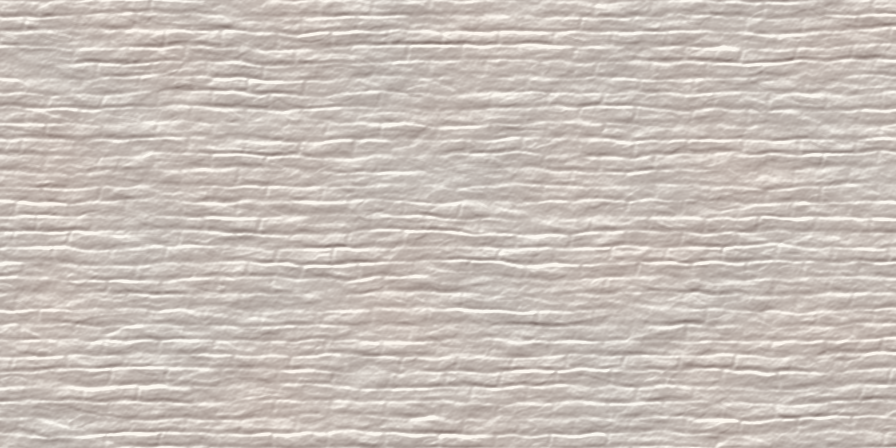
A Shadertoy shader for this texture:

```glsl
// Painted rough brick wall in thin courses, lit by raking light from above.

const float ROWS = 29.0;            // brick courses over the canvas height
const float BRICK_LENGTH = 3.6;     // in course heights
const float JOINT_DEPTH = 0.085;
const float LEDGE_DEPTH = 0.055;    // torn lips in the paint
const float GRAIN_DEPTH = 0.14;
const float SLOPE_STEP = 0.085;     // sampling distance, in course heights
const float BASE_TONE = 0.42;
const float SHADOW_GAIN = 0.75;
const vec2 LIGHT_DIR = vec2(-0.35, 0.94);
const vec3 SHADOW_COLOR = vec3(0.64, 0.59, 0.565);
const vec3 LIGHT_COLOR = vec3(0.97, 0.95, 0.92);
const vec3 WARM_TINT = vec3(0.012, -0.004, -0.010);

float hash(vec2 p) {
    vec3 q = fract(vec3(p.xyx) * 0.1031);
    q += dot(q, q.yzx + 33.33);
    return fract((q.x + q.y) * q.z);
}

vec2 gradientAt(vec2 cell) {
    float angle = 6.2832 * hash(cell + 71.0);
    return vec2(cos(angle), sin(angle));
}

float gradientNoise(vec2 p) {
    vec2 i = floor(p), f = fract(p);
    vec2 u = f * f * f * (f * (f * 6.0 - 15.0) + 10.0);
    vec2 e = vec2(0.0, 1.0);
    float low = mix(dot(gradientAt(i), f),
                    dot(gradientAt(i + e.yx), f - e.yx), u.x);
    float high = mix(dot(gradientAt(i + e.xy), f - e.xy),
                     dot(gradientAt(i + e.yy), f - e.yy), u.x);
    return mix(low, high, u.y);
}

// Uneven plaster grain, stretched along the courses
float grain(vec2 p) {
    float sum = 0.0, amplitude = 1.0;
    p *= vec2(0.42, 0.85);
    for (int i = 0; i < 4; i++) {
        sum += amplitude * gradientNoise(p);
        p = p * vec2(2.1, 1.9) + vec2(17.3, 9.1);
        amplitude *= 0.5;
    }
    return sum;
}

// Bricks with a steep upper edge and a softer underside
float brickRelief(vec2 p) {
    p.y += 0.40 * gradientNoise(p * vec2(0.13, 0.30))
         + 0.22 * gradientNoise(p * vec2(0.55, 0.90) + 40.0);
    float row = floor(p.y);
    float y = fract(p.y);
    float bed = smoothstep(0.0, 0.32, y) * (1.0 - smoothstep(0.78, 1.0, y));

    float x = p.x / BRICK_LENGTH + 0.5 * mod(row, 2.0) + 0.35 * hash(vec2(row, 5.0));
    x += 0.07 * gradientNoise(p * vec2(0.4, 1.1) + 90.0);
    float endDistance = (0.5 - abs(fract(x) - 0.5)) * BRICK_LENGTH;
    float head = mix(0.45, 1.0, smoothstep(0.0, 0.28, endDistance));

    float wear = 0.85 + 1.5 * gradientNoise(p * vec2(0.16, 0.7) + 23.0);
    wear *= mix(0.65, 1.35, hash(vec2(row, 12.0)));
    return JOINT_DEPTH * clamp(wear, 0.12, 1.9) * bed * head;
}

// Meandering steps where thick paint has sagged or chipped
float ledges(vec2 p) {
    float broad = gradientNoise(p * vec2(0.22, 0.75) + 130.0);
    float small = gradientNoise(p * vec2(0.50, 1.30) + 210.0);
    broad += 0.12 * gradientNoise(p * vec2(1.3, 1.8));
    return smoothstep(-0.10, 0.10, broad) + 0.6 * smoothstep(0.12, 0.30, small);
}

float wallHeight(vec2 p) {
    return brickRelief(p) + LEDGE_DEPTH * ledges(p) + GRAIN_DEPTH * grain(p);
}

void mainImage(out vec4 fragColor, in vec2 fragCoord) {
    vec2 p = fragCoord / iResolution.y * ROWS;

    // Slope towards the light
    vec2 e = vec2(SLOPE_STEP, 0.0);
    vec2 slope = vec2(wallHeight(p + e.xy) - wallHeight(p - e.xy),
                      wallHeight(p + e.yx) - wallHeight(p - e.yx)) / (2.0 * SLOPE_STEP);
    float lit = -dot(slope, LIGHT_DIR);
    lit *= lit < 0.0 ? SHADOW_GAIN : 1.15;

    // Paint tone with faint stains
    float stain = gradientNoise(p * vec2(0.10, 0.22) + 300.0);
    float tone = BASE_TONE + lit + 0.10 * stain;
    tone = clamp(tone, -0.65, 1.06);

    vec3 color = mix(SHADOW_COLOR, LIGHT_COLOR, tone);
    color += WARM_TINT * gradientNoise(p * vec2(0.14, 0.20) + 410.0);
    fragColor = vec4(clamp(color, 0.0, 1.0), 1.0);
}
```
